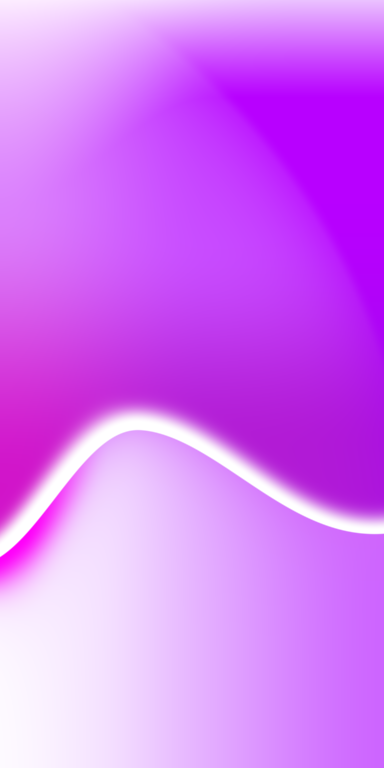
A Shadertoy shader for this background:

```glsl
// Violet gradient sky with a soft arc above a glowing white wave and a pale lilac slope.
#define CREST vec2(0.359, 1.120)
#define ARC_CENTER vec2(-0.661, 1.469)
#define ARC_RADIUS 1.752
#define ARC_FALLOFF 0.13
#define BAND_WIDTH 0.016
#define GLOW_WIDTH 0.038
#define SHADE_WIDTH 0.075
#define VIOLET vec3(0.72, 0.0, 1.0)
#define MAGENTA vec3(1.0, 0.0, 0.98)

const float PI = 3.14159265;

// Height of the wave, measured downward from the top in canvas widths.
float waveY(float x) {
    float right = pow(max(x - CREST.x, 0.0) / 0.617, 0.9);
    float left = max(CREST.x - x, 0.0) / 0.43;
    return CREST.y + 0.1354 * (1.0 - cos(PI * right))
                   + 0.177 * (1.0 - cos(PI * left));
}

// Body gradient, violet beyond the arc, and a pale fade at the top.
vec3 skyColor(vec2 p) {
    float across = smoothstep(0.0, 0.55, p.x);
    vec3 leftSide = mix(vec3(0.86, 0.51, 0.99), vec3(0.82, 0.08, 0.79),
                        smoothstep(0.5, 1.27, p.y));
    vec3 middle = mix(vec3(0.79, 0.32, 1.0), vec3(0.70, 0.11, 0.83),
                      smoothstep(0.62, 1.17, p.y));
    vec3 color = mix(leftSide, middle, across);

    float inside = ARC_RADIUS - length(p - ARC_CENTER);
    float glow = 0.75 * exp(-max(inside, 0.0) / ARC_FALLOFF);
    float violet = mix(1.0, glow, smoothstep(-0.015, 0.025, inside));
    vec3 deep = mix(VIOLET, vec3(0.64, 0.03, 0.92), smoothstep(0.5, 1.25, p.y));
    color = mix(color, deep, violet);

    float reach = mix(0.55, 0.255, across);
    float fade = pow(clamp(1.0 - p.y / reach, 0.0, 1.0), mix(1.5, 1.1, across));
    vec3 pale = mix(vec3(0.99, 0.93, 1.0), vec3(0.92, 0.76, 1.0),
                    smoothstep(0.0, 0.8, p.x));
    return mix(color, pale, fade);
}

// White to lilac slope, shaded just below the wave.
vec3 slopeColor(vec2 p, float depth) {
    vec3 color = mix(vec3(0.995, 0.985, 1.0), vec3(0.93, 0.80, 1.0),
                     smoothstep(-0.05, 0.55, p.x));
    color = mix(color, vec3(0.80, 0.38, 1.0), smoothstep(0.25, 1.08, p.x));
    float shade = exp(-depth / SHADE_WIDTH);
    color = mix(color, vec3(0.82, 0.40, 0.98), 0.5 * shade);
    float leftGlow = 1.0 - smoothstep(0.06, 0.29, p.x);
    float falloff = exp(-pow(depth / 0.062, 2.0));
    return mix(color, MAGENTA, leftGlow * falloff);
}

void mainImage(out vec4 fragColor, in vec2 fragCoord) {
    vec2 uv = fragCoord / iResolution.xy;
    vec2 p = vec2(uv.x, 2.0 * (1.0 - uv.y));

    // Approximate perpendicular distance, positive below the wave.
    float slope = (waveY(p.x + 0.004) - waveY(p.x - 0.004)) / 0.008;
    float d = (p.y - waveY(p.x)) / sqrt(1.0 + slope * slope);

    // The band thins toward the right and glows upward.
    float band = BAND_WIDTH * mix(1.5, 0.6, smoothstep(0.0, 1.0, p.x));
    float halo = max(-d - band, 0.0) / GLOW_WIDTH;
    vec3 sky = mix(skyColor(p), vec3(1.0), exp(-halo * halo));

    float edge = 1.0 / iResolution.x;
    vec3 color = mix(sky, slopeColor(p, max(d, 0.0)), smoothstep(-edge, edge, d));
    fragColor = vec4(color, 1.0);
}
```
